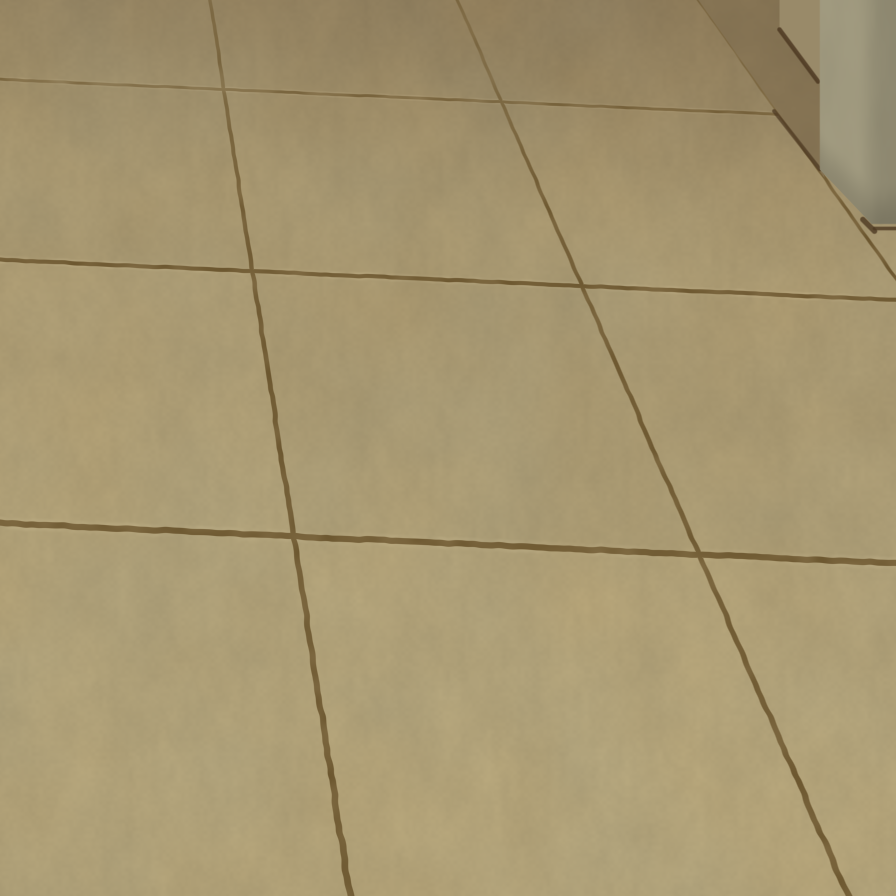
Give the GLSL for this texture, as a WebGL 2 fragment shader.

```glsl
#version 300 es
precision highp float;
// Beige floor tiles with brown grout receding toward a wall corner.
uniform vec2 u_resolution;
out vec4 outColor;

// Perspective: horizon line, vanishing point, and tile offset and size
const float HORIZON = 1.9893;
const float HORIZON_TILT = 0.045;
const float VANISH_X = 0.0803;
const vec2 GRID_ORIGIN = vec2(0.1574, 0.6357);
const vec2 GRID_STEP = vec2(0.2876, 0.14604);
const vec2 GROUT_HALF = vec2(0.0068, 0.0095);

// Colours
const vec3 TILE_NEAR = vec3(0.688, 0.628, 0.468);
const vec3 TILE_MID = vec3(0.655, 0.592, 0.440);
const vec3 TILE_FAR = vec3(0.550, 0.480, 0.352);
const vec3 GROUT = vec3(0.430, 0.345, 0.190);
const vec3 SKIRTING = vec3(0.520, 0.450, 0.325);
const vec3 PANEL = vec3(0.600, 0.540, 0.410);
const vec3 PILLAR = vec3(0.625, 0.600, 0.495);
const vec3 SHADOW = vec3(0.300, 0.220, 0.130);

// Wall corner layout
const float WALL_COLUMN = 2.0;
const float PILLAR_X = 0.915;
const float PANEL_X = 0.870;

float hash(vec2 p) {
    return fract(sin(dot(p, vec2(127.1, 311.7))) * 43758.5453);
}

float noise(vec2 p) {
    vec2 i = floor(p), f = fract(p);
    f = f * f * (3.0 - 2.0 * f);
    return mix(mix(hash(i), hash(i + vec2(1, 0)), f.x),
               mix(hash(i + vec2(0, 1)), hash(i + vec2(1, 1)), f.x), f.y);
}

float fbm(vec2 p) {
    float sum = 0.0, amp = 0.5;
    for (int i = 0; i < 4; i++) {
        sum += amp * noise(p);
        p = p * 2.03 + 17.0;
        amp *= 0.5;
    }
    return sum;
}

// Antialiased half-plane: 1 where d is positive
float side(float d, float aa) {
    return smoothstep(-aa, aa, d);
}

float segment(vec2 p, vec2 a, vec2 b, float halfWidth, float aa) {
    vec2 d = b - a;
    float t = clamp(dot(p - a, d) / dot(d, d), 0.0, 1.0);
    return side(halfWidth - length(p - a - d * t), aa);
}

vec2 floorCoord(vec2 p) {
    float depth = HORIZON - p.y - HORIZON_TILT * p.x;
    vec2 plane = vec2(p.x - VANISH_X, 1.0) / depth;
    return (plane - GRID_ORIGIN) / GRID_STEP;
}

vec3 tileFloor(vec2 p, vec2 grid, vec2 aa) {
    // Light falls off toward the far right
    float far = p.y + 0.14 * (p.x - 0.4);
    vec3 color = mix(TILE_NEAR, TILE_MID, smoothstep(0.15, 0.85, far));
    color = mix(color, TILE_FAR, smoothstep(0.74, 1.10, far));

    // Shade per tile, soft mottling, faint streaks and grain
    color *= 1.0 + 0.025 * (hash(floor(grid)) - 0.5);
    color *= 1.0 + 0.07 * (fbm(p * vec2(22.0, 15.0)) - 0.47);
    color *= 1.0 + 0.022 * (noise(p * vec2(110.0, 45.0)) - 0.5);
    color *= 1.0 + 0.020 * (noise(p * 240.0) - 0.5);
    color += vec3(0.018, -0.002, -0.024) * (fbm(p * 9.0 + 40.0) - 0.47);

    // Worn grout, paler and broken in the distance
    vec2 wobble = vec2(noise(p.yy * 70.0), noise(p.xx * 70.0 + 9.0)) - 0.5;
    vec2 d = abs(fract(grid + 0.5 + wobble * 0.004) - 0.5);
    vec2 line = smoothstep(GROUT_HALF + aa, GROUT_HALF - aa, d);
    float wear = smoothstep(0.72, 0.98, p.y) * (1.0 - 0.5 * p.x);
    line *= 1.0 - wear * (0.25 + 0.45 * noise(p * 45.0));
    vec2 rim = smoothstep(GROUT_HALF * 2.6, GROUT_HALF * 1.3, d);
    color += 0.035 * rim.y * noise(p * 75.0);
    float grout = max(line.x, line.y);
    return mix(color, GROUT + 0.08 * (noise(p * 60.0) - 0.4), grout * 0.92);
}

vec3 wallCorner(vec3 color, vec2 p, float column, float aa, float columnAa) {
    // Skirting and the pale panel above it
    float skirt = side(column - WALL_COLUMN, columnAa) * side(PILLAR_X + 0.005 - p.x, aa);
    float panelEdge = p.y - 0.967 + 1.34 * (p.x - PANEL_X);
    float panel = side(panelEdge, aa) * side(p.x - PANEL_X, aa);
    vec3 wall = SKIRTING * (0.96 + 0.08 * fbm(p * 30.0));
    wall = mix(wall, PANEL, panel);
    color = mix(color, wall, skirt);
    color = mix(color, SHADOW, 0.85 * segment(p, vec2(0.870, 0.967), vec2(0.913, 0.909), 0.0025, aa));
    color = mix(color, SHADOW, 0.75 * segment(p, vec2(0.864, 0.876), vec2(0.915, 0.811), 0.0022, aa));

    // Pillar with a slanted foot and a soft vertical edge
    float foot = max(0.753 - 1.05 * (p.x - 0.970), 0.750);
    float pillar = side(p.x - PILLAR_X, aa) * side(p.y - foot, aa);
    vec3 paint = PILLAR * (0.97 + 0.06 * fbm(p * vec2(40.0, 12.0)));
    paint *= 1.0 - 0.10 * smoothstep(0.955, 0.985, p.x);
    paint *= 1.0 - 0.12 * smoothstep(0.05, 0.0, p.y - foot);
    color = mix(color, paint, pillar);
    color = mix(color, SHADOW, 0.8 * segment(p, vec2(0.963, 0.755), vec2(0.976, 0.742), 0.003, aa));
    return mix(color, SHADOW, 0.8 * segment(p, vec2(0.976, 0.745), vec2(1.01, 0.745), 0.002, aa));
}

void main() {
    vec2 p = gl_FragCoord.xy / u_resolution;
    float pixel = 1.0 / min(u_resolution.x, u_resolution.y);
    vec2 grid = floorCoord(p);
    vec2 aa = fwidth(grid) * 0.7;
    vec3 color = tileFloor(p, grid, aa);
    color = wallCorner(color, p, grid.x, pixel, aa.x);
    outColor = vec4(color, 1.0);
}
```
